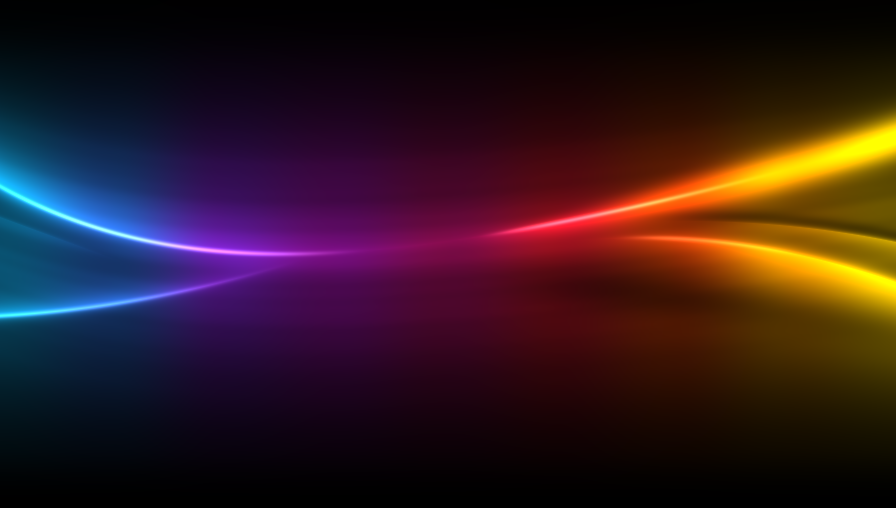
This background is drawn by a Shadertoy shader. Its source:

```glsl
// Glowing ribbons of light crossing a dark field, cyan through violet to gold.
// Each ribbon is a polynomial curve with a separate falloff above and below;
// a soft ambient band and layered sine streaks fill the space around them.

// Spectrum across the canvas, u from 0 (left) to 1 (right)
vec3 spectrum(float u) {
    vec3 stops[9] = vec3[9](
        vec3(0.08, 0.72, 1.00), vec3(0.20, 0.50, 1.00), vec3(0.55, 0.15, 0.90),
        vec3(0.70, 0.08, 0.75), vec3(0.78, 0.07, 0.45), vec3(0.92, 0.10, 0.18),
        vec3(1.00, 0.30, 0.03), vec3(1.00, 0.62, 0.00), vec3(1.00, 0.80, 0.00));
    float x = clamp(u, 0.0, 1.0) * 8.0;
    int i = min(int(x), 7);
    return mix(stops[i], stops[i + 1], smoothstep(0.0, 1.0, x - float(i)));
}

float gauss(float d, float width) {
    return exp(-d * d / (width * width));
}

// Light around an edge at d = 0, with its own reach on either side
float edgeGlow(float d, float above, float below) {
    return exp(-abs(d) / (d > 0.0 ? above : below));
}

// Weight that rises and falls smoothly between four positions
float span(float u, float a, float b, float c, float d) {
    return smoothstep(a, b, u) * (1.0 - smoothstep(c, d, u));
}

// Ribbon centre lines, as heights over u
float mainCurve(float u) {
    return 0.633 + u * (-0.981 + u * (2.283 + u * (-1.806 + u * 0.6)));
}

float arch(float u, float peakU, float peakV, float bend) {
    return peakV - bend * (u - peakU) * (u - peakU);
}

// Fine bands that run along the flow of the ribbons
float streaks(float u, float d) {
    float sum = 0.0;
    float amp = 0.5;
    float freq = 38.0;
    for (int i = 0; i < 4; i++) {
        sum += amp * sin(d * freq + u * 3.0 + float(i) * 1.9);
        amp *= 0.6;
        freq *= 1.8;
    }
    return sum;
}

void mainImage(out vec4 fragColor, in vec2 fragCoord) {
    vec2 uv = fragCoord / iResolution.xy;
    float u = uv.x;
    float v = uv.y;
    float pixel = 1.0 / iResolution.y;
    vec3 hue = spectrum(u);

    float left = 1.0 - smoothstep(0.0, 0.42, u);
    float right = smoothstep(0.52, 0.88, u);

    // Distances above each ribbon
    float dMain = v - mainCurve(u);
    float dLeft = v - (0.378 + 0.1 * u + 0.68 * u * u);
    float dRight = v - arch(u, 0.715, 0.532, 1.1);
    float dThin = v - arch(u, 0.77, 0.564, 0.78);
    float dInner = v - (0.572 - 0.65 * u);
    float dShade = v - arch(u, 0.5, 0.44, 0.35);

    // Ambient band with streaks and a shaded fold at lower right
    float flow = v - mix(0.5, mainCurve(u), 0.6);
    float ambient = 0.41 * gauss(v - 0.5, 0.28);
    ambient *= 1.0 + 0.13 * streaks(u, flow) * gauss(flow, 0.22);
    ambient *= 1.0 - 0.45 * smoothstep(0.5, 0.7, u) * gauss(dShade, 0.045);
    ambient *= 1.0 - 0.35 * smoothstep(0.62, 0.8, u) * gauss(dThin - 0.012, 0.014);

    // Main ribbon: broad veil above at left, full beam at right
    float light = 0.85 * left * edgeGlow(dMain, 0.065, 0.014);
    light += 0.27 * span(u, 0.1, 0.3, 0.55, 0.75) * edgeGlow(dMain, 0.05, 0.045);
    light += 0.95 * right * gauss(dMain, 0.012 + 0.026 * right);
    light += 0.22 * right * edgeGlow(dMain, 0.07, 0.05);
    light += 0.5 * span(u, 0.5, 0.64, 0.68, 0.82) * edgeGlow(dMain, 0.006, 0.035);

    // Lower left ribbon, with a faint sheet hanging below its tail
    float tail = 1.0 - smoothstep(0.08, 0.34, u);
    light += 0.75 * tail * edgeGlow(dLeft, 0.022, 0.007);
    light += 0.14 * span(u, 0.14, 0.23, 0.25, 0.36) * edgeGlow(dLeft, 0.03, 0.045);

    // Inner fold at far left
    float fold = 1.0 - smoothstep(0.03, 0.15, u);
    light += 0.14 * fold * edgeGlow(dInner, 0.004, 0.04);

    // Lower right ribbon and the thin one over it
    float fan = smoothstep(0.62, 0.9, u);
    light += 0.95 * fan * edgeGlow(dRight, 0.010, 0.022 + 0.045 * fan * u);
    light += 0.5 * smoothstep(0.72, 1.0, u) * edgeGlow(dThin, 0.004, 0.022);

    // Hot filaments on the ribbon edges
    float thin = max(0.0045, pixel);
    float hot = 0.65 * span(u, -0.1, 0.12, 0.22, 0.42) * gauss(dMain, thin);
    hot += 0.55 * span(u, 0.53, 0.63, 0.70, 0.88) * gauss(dMain, thin);
    hot += 0.30 * tail * gauss(dLeft, thin);
    hot += 0.25 * span(u, 0.68, 0.76, 0.8, 0.92) * gauss(dRight, thin);

    vec3 hotTint = mix(vec3(1.0), hue, 0.35);
    vec3 color = hue * (ambient + light) + hotTint * hot;
    color *= smoothstep(0.0, 0.12, v) * (1.0 - 0.7 * smoothstep(0.86, 1.0, v));
    fragColor = vec4(clamp(color, 0.0, 1.0), 1.0);
}
```
